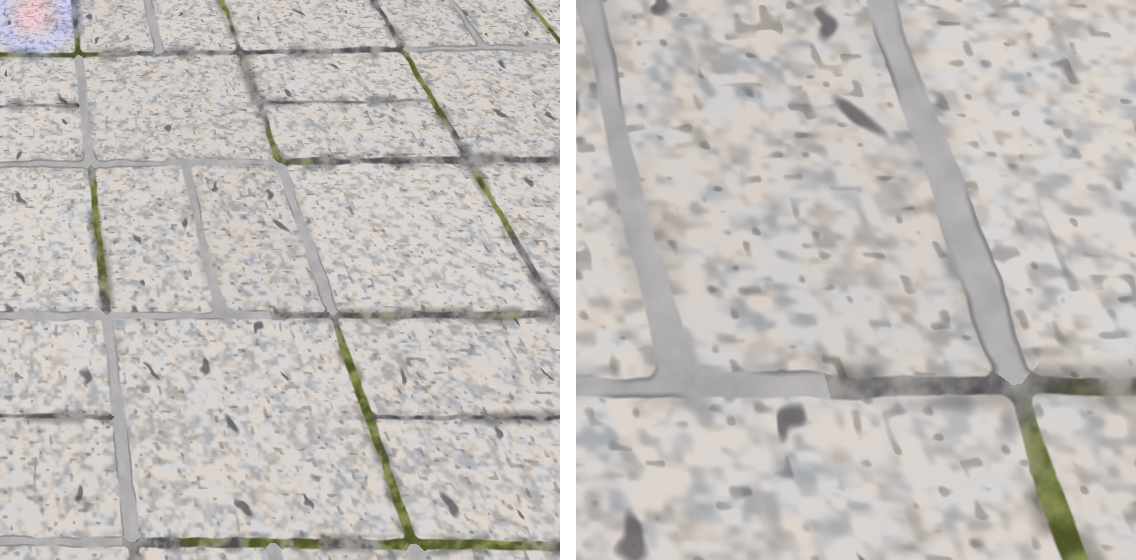
Left: the whole. Right: its middle third, enlarged.
Give the GLSL for this texture, as a Shadertoy shader.

```glsl
float hash(vec2 p) {
    vec3 q = fract(p.xyx * vec3(0.1031, 0.1030, 0.0973));
    q += dot(q, q.yzx + 33.33);
    return fract((q.x + q.y) * q.z);
}

float noise(vec2 p) {
    vec2 i = floor(p), f = fract(p);
    f = f * f * (3.0 - 2.0 * f);
    return mix(mix(hash(i), hash(i + vec2(1, 0)), f.x),
               mix(hash(i + vec2(0, 1)), hash(i + vec2(1, 1)), f.x), f.y);
}

float fbm(vec2 p) {
    float sum = 0.0, amp = 0.5;
    for (int k = 0; k < 4; k++) {
        sum += amp * noise(p);
        p = mat2(1.6, 1.2, -1.2, 1.6) * p + 7.3;
        amp *= 0.5;
    }
    return sum / 0.9375;
}

// Mottled granite with warm and cool grains
vec3 granite(vec2 g, vec2 stoneId) {
    float grain = 0.45 * noise(g * 32.0) + 0.35 * noise(g * 62.0 + 9.0) + 0.2 * fbm(g * 9.0);
    vec3 col = mix(vec3(0.67, 0.665, 0.665), vec3(0.845, 0.825, 0.81), smoothstep(0.18, 0.62, grain));
    col += vec3(0.04, 0.0, -0.04) * (noise(g * 24.0 + 40.0) - 0.45);
    col *= 1.0 - 0.22 * smoothstep(0.76, 0.95, noise(g * 44.0 + 17.0));
    return col + 0.03 * (hash(stoneId * 2.0 + 31.0) - 0.5);
}

// Sparse slanted chips, one at most in each grid cell
float pits(vec2 g) {
    vec2 cell = floor(g * 3.7), f = fract(g * 3.7) - 0.5;
    f -= 0.4 * (vec2(hash(cell + 5.0), hash(cell + 19.0)) - 0.5);
    f += 0.1 * (vec2(noise(g * 28.0), noise(g * 28.0 + 50.0)) - 0.5);
    float slant = hash(cell + 71.0) - 0.6;
    f.x += f.y * slant;
    float size = mix(0.03, 0.08, hash(cell + 83.0));
    float chip = 1.0 - smoothstep(0.5, 1.2, length(f * vec2(1.0, 0.4)) / size);
    return chip * step(0.66, hash(cell + 3.0));
}

void mainImage(out vec4 fragColor, in vec2 fragCoord) {
    vec2 p = fragCoord / iResolution.xy;
    p.y = 1.0 - p.y;
    float px = 1.0 / iResolution.y;

    // Rough edges, then projection onto the paved ground
    vec2 s = p + 0.007 * (vec2(fbm(p * 28.0), fbm(p * 28.0 + 60.0)) - 0.5);
    s.y += 0.018 * (s.x - 0.5) * (1.0 - 1.54 * s.y);
    float w = 0.268 + 0.24 * s.y;
    vec2 ground = vec2((s.x - 0.13 - 0.11 * s.y) / w, 7.124 - 2.066 / w);
    vec2 cell = floor(ground), f = fract(ground);

    // Every second square is halved, the direction alternating by row
    bool halved = mod(cell.x + cell.y, 2.0) > 0.5;
    bool oddRow = mod(cell.y, 2.0) > 0.5;
    bool midX = halved && oddRow && abs(f.x - 0.5) < 0.25;
    bool midY = halved && !oddRow && abs(f.y - 0.5) < 0.25;
    vec2 line = vec2(midX ? cell.x + 0.5 : round(ground.x), midY ? cell.y + 0.5 : round(ground.y));
    vec2 stoneId = cell;
    if (halved) stoneId += 0.5 * (oddRow ? vec2(step(0.5, f.x), 0) : vec2(0, step(0.5, f.y)));

    // Joints filled with mortar, others open and mossy
    bool mortarX = midX || (mod(line.x + cell.y, 2.0) < 0.5 && line.x - cell.y < 1.5);
    bool mortarY = !midY && (line.y > 0.5 ? ground.x < 1.04 - 0.04 * line.y * line.y * line.y
                                          : ground.x > 2.0);
    vec2 halfWidth = w * vec2(mortarX ? 0.026 : 0.018, midY ? 0.009 : (mortarY ? 0.018 : 0.017));
    halfWidth *= 0.75 + 0.5 * noise(p * 14.0 + 3.0);
    vec2 gap = abs(ground - line) * vec2(0.95 * w, w * w / 0.496) - halfWidth;

    // Rounded stone outline: positive in the joint
    vec2 q = 0.008 - gap;
    float d = length(max(q, 0.0)) + min(max(q.x, q.y), 0.0) - 0.008;
    bool mortar = gap.x < gap.y ? mortarX : mortarY;
    float moss = smoothstep(0.43, 0.62, fbm(p * 8.0 + 4.0) + 0.12 * (p.y - 0.4));
    if (mortar || (midY && gap.y < gap.x)) moss = 0.0;

    // Stone surface, worn and stained along its edges
    vec3 col = granite(ground, stoneId);
    col = mix(col, vec3(0.34, 0.33, 0.35), 0.75 * pits(ground));
    float stain = smoothstep(-0.014, 0.0, d) * smoothstep(0.35, 0.75, noise(p * 36.0));
    col *= 1.0 - (mortar ? 0.1 : 0.28) * stain;

    // Joint filling
    float dirt = fbm(p * 55.0);
    vec3 fill;
    if (mortar) {
        fill = mix(vec3(0.63, 0.625, 0.63), vec3(0.75, 0.74, 0.74), dirt);
        float crack = (1.0 - smoothstep(0.0, 0.0045, d)) * smoothstep(0.3, 0.65, noise(p * 24.0 + 80.0));
        fill = mix(fill, vec3(0.40, 0.39, 0.41), 0.75 * crack);
    } else {
        fill = mix(vec3(0.32, 0.31, 0.33), vec3(0.62, 0.61, 0.60), smoothstep(0.2, 0.75, dirt));
        vec3 green = mix(vec3(0.31, 0.34, 0.15), vec3(0.52, 0.55, 0.30), smoothstep(0.25, 0.75, dirt));
        fill = mix(fill, green, 0.9 * moss);
    }
    col = mix(col, fill, smoothstep(-px, px + 0.001, d));

    // Faint iridescent glare in the upper left corner
    float r = length(p - vec2(0.06, 0.025));
    col += vec3(0.13, -0.01, 0.04) * exp(-r * r * 900.0);
    col += vec3(-0.03, 0.0, 0.13) * exp(-pow((r - 0.06) * 50.0, 2.0));
    fragColor = vec4(clamp(col, 0.0, 1.0), 1.0);
}
```
